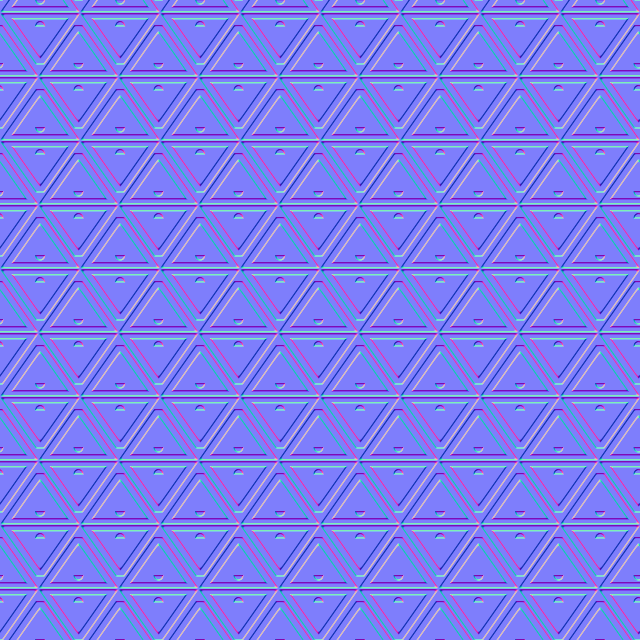
This texture map is drawn by a WebGL 1 fragment shader. Its source:

```glsl
precision highp float;
// Tiling normal map: rows of bevelled triangular plates with sunken panels and half-round studs.

uniform vec2 u_resolution;

// Lengths are in units of one column pitch.
#define COLUMNS 8.0
#define ROWS 10.0
#define ROW_SHIFT 0.8
#define CENTRE_A vec2(0.981, 0.502)
#define SIDE_SLOPE 0.70
#define PLATE vec3(0.498, 0.0125, 0.640)
#define PANEL vec3(0.399, 0.0750, 0.700)
#define STUD vec2(0.164, 0.054)
#define LINE_WIDTH 0.0175
#define TILT 0.93

// Fields are vec3(gradient.x, gradient.y, signed distance).
vec3 smoothMax(vec3 a, vec3 b, float k) {
  float t = clamp(0.5 + 0.5 * (a.z - b.z) / k, 0.0, 1.0);
  return mix(b, a, t) + vec3(0.0, 0.0, k * t * (1.0 - t));
}

// Upright triangle: shape = (half width at zero height, base height, top height).
vec3 triangleField(vec2 p, vec3 shape, float rounding) {
  float softX = sqrt(p.x * p.x + 0.00015);
  float scale = inversesqrt(1.0 + SIDE_SLOPE * SIDE_SLOPE);
  vec3 side = scale * vec3(p.x / softX, SIDE_SLOPE,
                           softX + SIDE_SLOPE * p.y - shape.x);
  vec3 base = vec3(0.0, -1.0, shape.y - p.y);
  vec3 top = vec3(0.0, 1.0, p.y - shape.z);
  return smoothMax(smoothMax(side, top, 0.012), base, rounding);
}

// Lower half of a disc.
vec3 studField(vec2 p) {
  vec2 q = p - vec2(0.0, STUD.x);
  float radius = length(q) + 0.00001;
  vec3 disc = vec3(q / radius, radius - STUD.y);
  return smoothMax(disc, vec3(0.0, 1.0, q.y), 0.006);
}

// Outward tilt along the outline of a field.
vec2 bevel(vec3 field, float pixel) {
  float halfWidth = 0.5 * LINE_WIDTH;
  float band = 1.0 - smoothstep(halfWidth - 0.5 * pixel,
                               halfWidth + 0.5 * pixel, abs(field.z));
  return field.xy / (length(field.xy) + 0.00001) * band;
}

// Raised plate, sunken panel, raised stud.
vec2 tileTilt(vec2 p, float pixel) {
  return bevel(triangleField(p, PLATE, 0.035), pixel)
       - bevel(triangleField(p, PANEL, 0.014), pixel)
       + bevel(studField(p), pixel);
}

void main() {
  vec2 uv = gl_FragCoord.xy / u_resolution;
  float pixel = COLUMNS / min(u_resolution.x, u_resolution.y);
  float rowHeight = COLUMNS / ROWS;

  // Alternate rows swap the centres of upright and inverted triangles.
  float rowPos = uv.y * ROWS - ROW_SHIFT;
  float odd = mod(floor(rowPos), 2.0);
  vec2 centres = mix(CENTRE_A, CENTRE_A.yx, odd);
  vec2 x = fract(uv.x * COLUMNS - centres + 0.5) - 0.5;
  float height = fract(rowPos) * rowHeight;

  vec2 tilt = tileTilt(vec2(x.x, height), pixel);
  tilt += tileTilt(vec2(x.y, rowHeight - height), pixel) * vec2(1.0, -1.0);
  tilt *= TILT / max(1.0, length(tilt));

  // Encode with green pointing down.
  vec3 normal = vec3(tilt.x, -tilt.y, sqrt(1.0 - dot(tilt, tilt)));
  gl_FragColor = vec4((normal * 0.5 + 0.5) * 0.99, 1.0);
}
```
